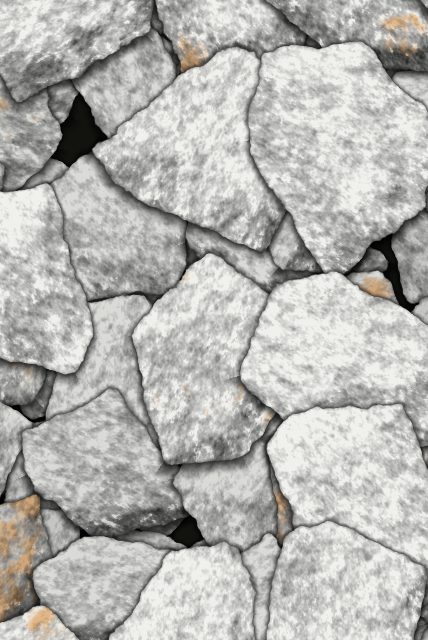
A Shadertoy shader for this texture:

```glsl
// A heap of pale, broken limestone with a few rust stains and black gaps.
// Three layers of jittered cells each hold a stone cut by random planes; they
// are painted back to front with facet light, contact shadow and mineral grain.

#define BIG_CELL 0.265
#define LAYER_SHRINK 0.76
#define STONE_SIZE 0.53
#define EDGE_ROUGHNESS 0.024
#define CREASE_SHARPNESS 260.0
#define SHADOW_WIDTH 0.009
#define RUST_SHARE 0.34
#define GRAIN_STRENGTH 0.36
#define LIGHT normalize(vec3(-0.28, 0.62, 0.95))
#define STONE_TINT vec3(1.0, 1.0, 0.987)
#define RUST_TINT vec3(0.94, 0.76, 0.57)
#define GAP_COLOUR vec3(0.07, 0.07, 0.055)

const int PLANES = 6;

vec2 hash2(vec2 p) {
    vec3 q = fract(p.xyx * vec3(0.1031, 0.1030, 0.0973));
    q += dot(q, q.yzx + 33.33);
    return fract((q.xx + q.yz) * q.zy);
}

float valueNoise(vec2 p) {
    vec2 i = floor(p), f = fract(p);
    f = f * f * (3.0 - 2.0 * f);
    float low = mix(hash2(i).x, hash2(i + vec2(1, 0)).x, f.x);
    float high = mix(hash2(i + vec2(0, 1)).x, hash2(i + vec2(1, 1)).x, f.x);
    return mix(low, high, f.y);
}

float fbm(vec2 p) {
    float sum = 0.0, amp = 0.5;
    for (int i = 0; i < 5; i++) {
        sum += amp * valueNoise(p);
        p = mat2(1.6, 1.2, -1.2, 1.6) * p + 5.7;
        amp *= 0.52;
    }
    return sum;
}

// Nearest and second distance, then two random values of the nearest cell
vec4 cellular(vec2 p) {
    vec2 base = floor(p);
    vec4 res = vec4(9.0, 9.0, 0.0, 0.0);
    for (int y = -1; y <= 1; y++)
    for (int x = -1; x <= 1; x++) {
        vec2 cell = base + vec2(x, y);
        vec2 rnd = hash2(cell);
        float d = length(cell + rnd - p);
        if (d < res.x) res = vec4(d, res.x, rnd.yx);
        else res.y = min(res.y, d);
    }
    return res;
}

float smoothMax(float a, float b, float k) {
    float h = max(k - abs(a - b), 0.0) / k;
    return max(a, b) + 0.25 * k * h * h;
}

// Surface colour of one stone from its facet tilt
vec3 stoneColour(vec2 p, vec2 seed, vec2 tilt, float angle, float inside) {
    vec2 rnd = hash2(seed + 71.0);
    float c = cos(angle), s = sin(angle);
    mat2 turn = mat2(c, -s, s, c);
    vec2 t = turn * p * vec2(0.85, 1.2) + rnd * 40.0;

    // Broken chips and fine relief
    float broad = fbm(t * 8.0);
    vec2 warped = t + 0.09 * vec2(broad, fbm(t * 11.0 + 9.0));
    vec4 chip = cellular(warped * 9.0);
    tilt += (chip.zw - 0.5) * 0.34;
    float grain = fbm(t * 42.0);
    float relief = grain - fbm(t * 42.0 + turn * vec2(-0.12, 0.3));
    float crumbs = fbm(t * 125.0 + 3.0);
    float lit = max(dot(normalize(vec3(tilt, 1.0)), LIGHT), 0.0);

    float tone = mix(0.41, 0.88, lit) * mix(0.94, 1.07, rnd.x);
    tone += 0.45 * relief + 0.22 * (grain - 0.5) + 0.1 * (broad - 0.5);

    // White frosting, thin veins and scattered white flecks
    float frost = smoothstep(0.5, 0.62, 0.55 * broad + 0.45 * grain + 0.02);
    float vein = smoothstep(0.06, 0.0, chip.y - chip.x) * smoothstep(0.44, 0.58, grain);
    float fleck = smoothstep(0.56, 0.7, 0.6 * crumbs + 0.4 * grain);
    tone = mix(tone, 0.93, 0.5 * frost + 0.3 * vein);
    tone = mix(tone, 0.95, 0.55 * fleck);
    tone += GRAIN_STRENGTH * (crumbs - 0.49);
    tone += 0.13 * (valueNoise(t * 290.0) - 0.5);
    tone *= mix(0.74, 1.0, smoothstep(-0.002, 0.006, inside));

    // Rust gathers in small patches on some stones
    float stain = smoothstep(0.56, 0.7, fbm(t * 7.5 + 20.0) * 0.62 + grain * 0.42);
    stain *= step(1.0 - RUST_SHARE, rnd.y);
    return min(tone, 0.94) * STONE_TINT * mix(vec3(1.0), RUST_TINT, stain);
}

void paintStone(inout vec3 colour, vec2 p, vec2 centre, vec2 seed, float cell, float rough, float dim) {
    vec2 q = p - centre;
    if (length(q) > 1.25 * cell) return;
    vec2 rnd = hash2(seed + 11.0);
    float angle = rnd.x * 3.1416, stretch = mix(1.05, 1.38, rnd.y);
    float size = cell * STONE_SIZE;
    float d = -1.0, edge = -1.0;
    vec2 edgeNormal = vec2(0.0);

    // Soft lowest of a flat top and the sloping facets
    float total = exp(-CREASE_SHARPNESS * size * 0.36);
    vec2 tilt = (hash2(seed + 5.0) - 0.5) * 0.4 * total;
    for (int k = 0; k < PLANES; k++) {
        vec2 h = hash2(seed + vec2(19, 7) * float(k + 1));
        float a = (float(k) + 0.7 * h.x) * 6.2832 / float(PLANES) + angle;
        vec2 n = vec2(cos(a), sin(a));
        vec2 axis = vec2(cos(a - angle) * stretch, sin(a - angle) / stretch);
        float e = dot(q, n) - size * length(axis) * mix(0.84, 1.1, h.y);
        float slope = mix(0.35, 1.5, fract(h.x * 7.0 + h.y * 3.0));
        float w = exp(min(CREASE_SHARPNESS * e * slope, 15.0));
        total += w;
        tilt += w * slope * n;
        d = smoothMax(d, e, 0.012);
        if (e > edge) { edge = e; edgeNormal = n; }
    }
    d += rough * EDGE_ROUGHNESS;

    // Contact shadow, wider below the stone
    float reach = SHADOW_WIDTH * (1.0 + 1.5 * max(-edgeNormal.y, 0.0));
    colour *= mix(0.2, 1.0, smoothstep(-0.004, reach, d));
    float px = 0.8 / iResolution.y;
    float cover = smoothstep(px, -px, d);
    if (cover > 0.0)
        colour = mix(colour, dim * stoneColour(p, seed, tilt / total, angle, -d), cover);
}

void mainImage(out vec4 fragColor, in vec2 fragCoord) {
    vec2 p = fragCoord / iResolution.y;
    float rough = fbm(p * 24.0) - 0.5;
    vec3 colour = GAP_COLOUR;

    // Small dim stones first, large bright ones last
    for (int layer = 2; layer >= 0; layer--) {
        float depth = float(layer);
        float cell = BIG_CELL * pow(LAYER_SHRINK, depth);
        vec2 shift = vec2(0.37, 0.61) * (depth + 1.0);
        vec2 base = floor(p / cell + shift);
        for (int y = 1; y >= -1; y--)
        for (int x = -1; x <= 1; x++) {
            vec2 id = base + vec2(x, y);
            vec2 seed = id + 137.0 * (depth + 1.0);
            vec2 centre = (id + 0.5 + (hash2(seed) - 0.5) * 0.5 - shift) * cell;
            if (layer == 0 && hash2(seed + 3.0).x < 0.16) continue;
            paintStone(colour, p, centre, seed, cell, rough, 1.0 - 0.09 * depth);
        }
    }
    fragColor = vec4(clamp(colour, 0.0, 1.0), 1.0);
}
```
